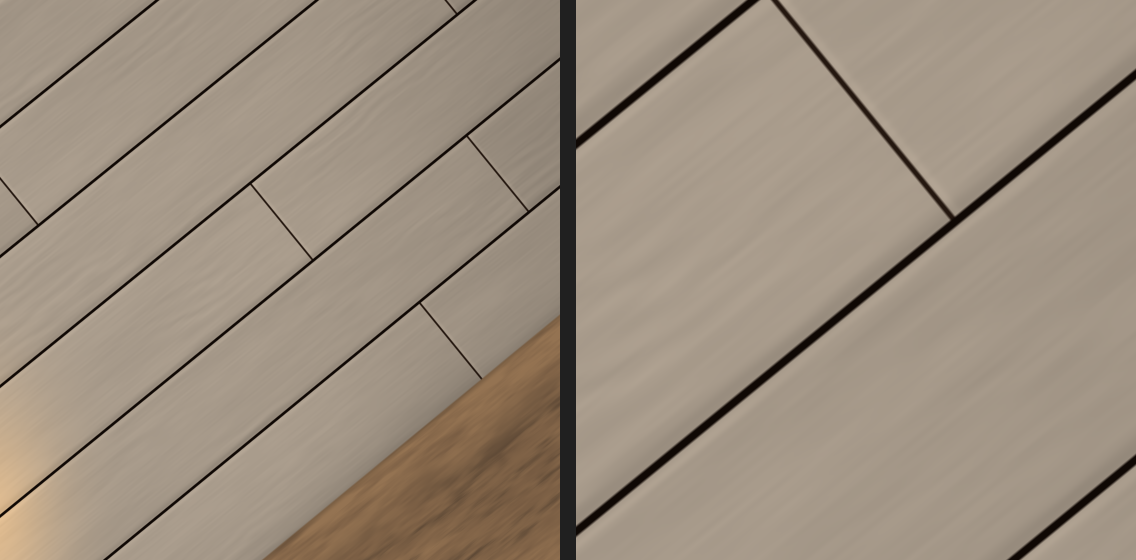
Left, the full canvas; right, a detail of the centre.
A WebGL 2 fragment shader for this texture:

```glsl
#version 300 es
precision highp float;
// Diagonal pale timber planks with dark gaps and staggered joints, beside a brown wood border.

uniform vec2 u_resolution;
out vec4 outColor;

// Layout, in canvas units
const float FIRST_GAP = 0.2266;      // depth of gap 0 below the top, at the left side
const float GAP_STEP = 0.2318;       // depth between gaps at the left side
const float SLOPE = 0.806;           // slope of gap 0
const float SLOPE_STEP = 0.0036;     // slope added per gap, a slight perspective
const vec2 ALONG = vec2(0.775, 0.632);
const float PLANK_LENGTH = 1.2;
const float BORDER_ROW = 5.0;        // the wood border starts here
const float GAP_HALF = 0.0024;
const float JOINT_HALF = 0.0016;
const float JOINTS[6] = float[6](0.9, -0.2012, 0.6165, 0.1393, 0.4927, 0.2390);

// Colours
const vec3 PLANK = vec3(0.64, 0.59, 0.53);
const vec3 GAP = vec3(0.06, 0.03, 0.015);
const vec3 JOINT = vec3(0.14, 0.09, 0.06);
const vec3 WOOD_LIGHT = vec3(0.58, 0.45, 0.32);
const vec3 WOOD_MID = vec3(0.45, 0.345, 0.25);
const vec3 WOOD_DARK = vec3(0.27, 0.21, 0.16);
const vec3 GLOW = vec3(0.22, 0.13, 0.02);

float hash(vec2 p) {
    vec3 q = fract(p.xyx * vec3(0.1031, 0.1030, 0.0973));
    q += dot(q, q.yzx + 33.33);
    return fract((q.x + q.y) * q.z);
}

float noise(vec2 p) {
    vec2 i = floor(p), f = fract(p);
    f = f * f * (3.0 - 2.0 * f);
    return mix(mix(hash(i), hash(i + vec2(1, 0)), f.x),
               mix(hash(i + vec2(0, 1)), hash(i + vec2(1, 1)), f.x), f.y);
}

float fbm(vec2 p) {
    float sum = 0.0, amp = 0.5;
    for (int i = 0; i < 4; i++) {
        sum += amp * noise(p);
        p = p * 2.03 + 17.3;
        amp *= 0.5;
    }
    return sum / 0.9375;
}

// Coverage of a line of the given half width
float line(float dist, float halfWidth, float soft) {
    return 1.0 - smoothstep(halfWidth - soft, halfWidth + soft, abs(dist));
}

// Pale plank: streaks, fine grain and patches of curved growth rings
vec3 plankColor(vec2 g, float seed) {
    vec2 q = g + seed * vec2(7.3, 3.1);
    float streak = fbm(q * vec2(3.0, 22.0)) - 0.5;
    float fine = noise(q * vec2(22.0, 300.0)) - 0.5;
    float rings = sin(260.0 * q.y + 16.0 * fbm(q * vec2(5.0, 14.0)));
    float patches = smoothstep(0.52, 0.75, fbm(q * vec2(2.5, 9.0) + 5.0));
    float tone = 1.0 + 0.07 * streak + 0.03 * fine + 0.022 * rings * patches;
    return PLANK * (tone + 0.025 * (hash(vec2(seed, 4.0)) - 0.5));
}

// Border wood: coarse grain, lighter along the rounded edge, dark blotches further in
vec3 woodColor(vec2 g, float depth) {
    float grain = fbm(g * vec2(9.0, 75.0));
    float fine = noise(g * vec2(35.0, 260.0)) - 0.5;
    float blotch = fbm(g * vec2(7.0, 15.0) + 3.0);
    float light = 0.55 + 1.3 * (grain - 0.5) + 0.35 * fine + 0.3 * (1.0 - smoothstep(0.0, 0.1, depth));
    vec3 color = mix(WOOD_MID, WOOD_LIGHT, clamp(light, 0.0, 1.0));
    float dark = smoothstep(0.45, 0.75, 0.5 * grain + 0.5 * blotch) * smoothstep(0.03, 0.16, depth);
    color = mix(color, WOOD_DARK, 0.8 * dark);
    return color * mix(0.82, 1.0, smoothstep(0.0, 0.012, depth));
}

void main() {
    vec2 p = gl_FragCoord.xy / u_resolution.y;
    float soft = max(0.0010, 0.75 / u_resolution.y);

    // Row coordinate across the planks, and position along them
    float down = 1.0 - p.y;
    float spacing = GAP_STEP - SLOPE_STEP * p.x;
    float row = (down + SLOPE * p.x - FIRST_GAP) / spacing;
    float pitch = spacing * ALONG.x;
    float along = dot(p, ALONG) - ALONG.y;
    float rowId = min(floor(row), BORDER_ROW - 1.0);
    vec2 grainPos = vec2(along, row * pitch);

    // Staggered end joints, repeated along each row
    float shift = along - JOINTS[int(clamp(rowId + 1.0, 0.0, 5.0))];
    float plankId = floor(shift / PLANK_LENGTH);
    float jointDist = shift - PLANK_LENGTH * floor(shift / PLANK_LENGTH + 0.5);
    float gapDist = (row - min(floor(row + 0.5), BORDER_ROW - 1.0)) * pitch;
    float borderDepth = (row - BORDER_ROW) * pitch;

    vec3 color = plankColor(grainPos, rowId + 9.0 + 13.0 * (plankId + 2.0));

    // Bevels: a pale lip below each gap, a faint shade above it
    color *= 1.0 + 0.06 * exp(-pow((gapDist - 0.006) / 0.004, 2.0));
    color *= 1.0 - 0.09 * exp(-pow((gapDist + 0.006) / 0.006, 2.0));
    color *= 1.0 + 0.05 * exp(-pow((jointDist - 0.004) / 0.003, 2.0));

    // Room light: dimmer to the right and the top, warm glow at the lower left
    color *= 1.025 - 0.10 * smoothstep(0.45, 1.05, p.x) - 0.04 * smoothstep(0.6, 1.0, p.y);
    color *= 1.0 - 0.14 * exp(min(borderDepth, 0.0) / 0.025);
    color += GLOW * exp(-dot(p - vec2(-0.02, 0.06), (p - vec2(-0.02, 0.06)) * vec2(70.0, 22.0)));

    color = mix(color, JOINT, line(jointDist, JOINT_HALF, soft));
    color = mix(color, GAP, line(gapDist, GAP_HALF, soft));
    color = mix(color, woodColor(grainPos, max(borderDepth, 0.0)),
                smoothstep(-1.5 * soft, 1.5 * soft, borderDepth));
    outColor = vec4(color, 1.0);
}
```
